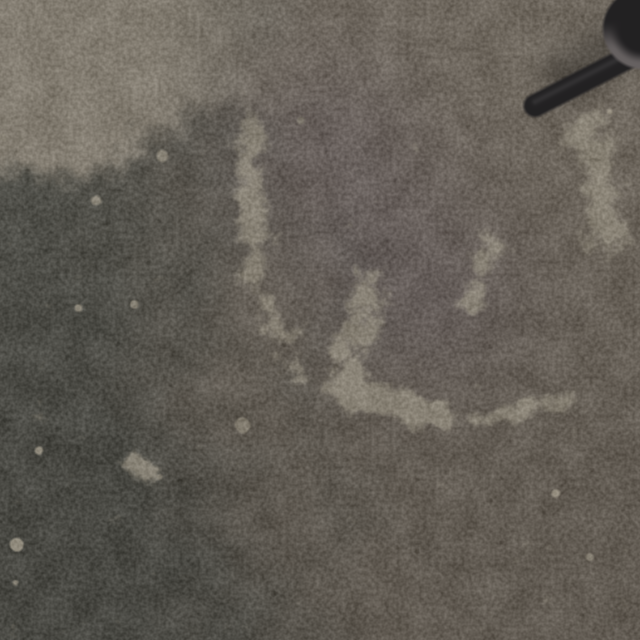
Write a WebGL 1 fragment shader that draws this texture.

```glsl
precision highp float;
// Worn, stained concrete floor with pale scuffs and a dark rod in one corner.
uniform vec2 u_resolution;

#define DAMP_COLOR vec3(0.308, 0.307, 0.283)
#define BROWN_COLOR vec3(0.415, 0.388, 0.352)
#define DUST_COLOR vec3(0.510, 0.485, 0.440)
#define SCUFF_COLOR vec3(0.575, 0.550, 0.495)
#define ROD_COLOR vec3(0.135, 0.130, 0.135)
#define GRAIN_SCALE 150.0
#define GRAIN_AMOUNT 0.085
#define MOTTLE_AMOUNT 0.085
#define SCUFF_SCALE 24.0
#define SPOT_COUNT 14

vec2 hash2(vec2 cell) {
  vec3 q = fract(cell.xyx * vec3(0.1031, 0.1030, 0.0973));
  q += dot(q, q.yzx + 33.33);
  return fract((q.xx + q.yz) * q.zy);
}

float cornerSlope(vec2 cell, vec2 corner, vec2 f) {
  float angle = 6.2832 * hash2(cell + corner).x;
  return dot(vec2(cos(angle), sin(angle)), f - corner);
}

float gradientNoise(vec2 p) {
  vec2 cell = floor(p);
  vec2 f = p - cell;
  vec2 w = f * f * f * (f * (f * 6.0 - 15.0) + 10.0);
  vec2 e = vec2(0.0, 1.0);
  return mix(mix(cornerSlope(cell, e.xx, f), cornerSlope(cell, e.yx, f), w.x),
             mix(cornerSlope(cell, e.xy, f), cornerSlope(cell, e.yy, f), w.x), w.y);
}

float fbm(vec2 p) {
  float sum = 0.0;
  float amp = 0.6;
  for (int i = 0; i < 4; i++) {
    sum += amp * gradientNoise(p);
    p = mat2(1.6, 1.2, -1.2, 1.6) * p + 17.3;
    amp *= 0.55;
  }
  return sum;
}

float segmentDistance(vec2 p, vec2 a, vec2 b) {
  vec2 along = b - a;
  float t = clamp(dot(p - a, along) / dot(along, along), 0.0, 1.0);
  return length(p - a - along * t);
}

// Soft band around a line, 1 at its centre
float trail(vec2 p, vec2 a, vec2 b, float width) {
  float d = segmentDistance(p, a, b) / width;
  return exp(-d * d);
}

void main() {
  vec2 p = gl_FragCoord.xy / u_resolution.y;
  float pixel = 1.0 / u_resolution.y;
  float broad = fbm(p * 4.0 + 3.0);
  float mottle = fbm(p * 19.0 + 40.0);
  vec2 warped = p + 0.035 * vec2(broad, fbm(p * 7.0 + 61.0));

  // Broad stains: damp left, brown right, dusty upper left
  float dry = smoothstep(0.08, 0.62, p.x + 0.28 * broad + 0.16 * (p.y - 0.4));
  vec3 color = mix(DAMP_COLOR, BROWN_COLOR, dry);
  color *= 0.93 + 0.09 * smoothstep(0.1, 0.9, p.y);
  float dustLine = 0.715 + 0.12 * smoothstep(0.08, 0.42, p.x);
  float dust = smoothstep(-0.02, 0.045, p.y - dustLine + 0.09 * broad + 0.06 * mottle);
  color = mix(color, DUST_COLOR, dust * (1.0 - 0.85 * smoothstep(0.22, 0.5, p.x)));
  float violet = trail(p, vec2(0.52, 0.76), vec2(0.66, 0.55), 0.16);
  color += vec3(-0.010, -0.014, 0.008) * violet;

  // Ragged pale scuffs along worn paths
  float wear = 0.75 * trail(warped, vec2(0.385, 0.80), vec2(0.40, 0.58), 0.028);
  wear = max(wear, 0.55 * trail(warped, vec2(0.40, 0.58), vec2(0.46, 0.42), 0.024));
  wear = max(wear, 0.72 * trail(warped, vec2(0.56, 0.55), vec2(0.54, 0.41), 0.033));
  wear = max(wear, 0.95 * trail(warped, vec2(0.54, 0.39), vec2(0.68, 0.35), 0.027));
  wear = max(wear, 0.62 * trail(warped, vec2(0.68, 0.35), vec2(0.88, 0.37), 0.018));
  wear = max(wear, 0.65 * trail(warped, vec2(0.77, 0.62), vec2(0.74, 0.53), 0.026));
  wear = max(wear, 0.68 * trail(warped, vec2(0.92, 0.78), vec2(0.94, 0.64), 0.045));
  wear = max(wear, 0.75 * trail(warped, vec2(0.20, 0.28), vec2(0.225, 0.25), 0.025));
  float scuff = smoothstep(0.38, 0.85, wear + 0.14 + 0.85 * fbm(p * SCUFF_SCALE));
  color = mix(color, SCUFF_COLOR, 0.8 * scuff);

  // Scattered pale spots, few of them bright
  for (int i = 0; i < SPOT_COUNT; i++) {
    vec2 seed = vec2(float(i) + 5.0, 71.0);
    vec2 traits = hash2(seed + 30.0);
    float radius = mix(0.003, 0.011, traits.x * traits.x);
    float d = length(p - hash2(seed)) + 0.008 * mottle;
    float spot = 1.0 - smoothstep(radius - 0.002, radius + 0.002 + pixel, d);
    color = mix(color, SCUFF_COLOR * (0.9 + 0.3 * traits.y), 0.75 * spot);
  }

  // Mottling, small pits and fine grain
  float pits = smoothstep(0.36, 0.60, gradientNoise(p * 62.0 + 9.0));
  float grain = gradientNoise(p * GRAIN_SCALE) + 0.5 * gradientNoise(p * GRAIN_SCALE * 1.7 + 8.0);
  color += MOTTLE_AMOUNT * mottle + GRAIN_AMOUNT * grain - 0.05 * pits;

  // Rod, its soft shadow and the rounded head it joins
  vec2 tip = vec2(0.836, 0.835);
  vec2 joint = vec2(0.98, 0.909);
  color *= 1.0 - 0.25 * trail(p, tip + vec2(0.05, 0.05), joint + vec2(0.0, 0.03), 0.04);
  float rod = segmentDistance(p, tip, joint) - 0.017;
  float sheen = trail(p, tip + vec2(0.0, 0.006), joint + vec2(0.0, 0.006), 0.005);
  color = mix(color, ROD_COLOR + 0.06 * sheen, 1.0 - smoothstep(-0.003, 0.003 + pixel, rod));
  float head = length(p - vec2(1.005, 0.955)) - 0.062;
  float rim = smoothstep(-0.028, -0.006, head) * smoothstep(0.97, 0.92, p.y);
  vec3 headColor = mix(ROD_COLOR, vec3(0.40, 0.38, 0.38), rim);
  color = mix(color, headColor, 1.0 - smoothstep(-0.003, 0.003 + pixel, head));

  gl_FragColor = vec4(clamp(color, 0.0, 1.0), 1.0);
}
```
